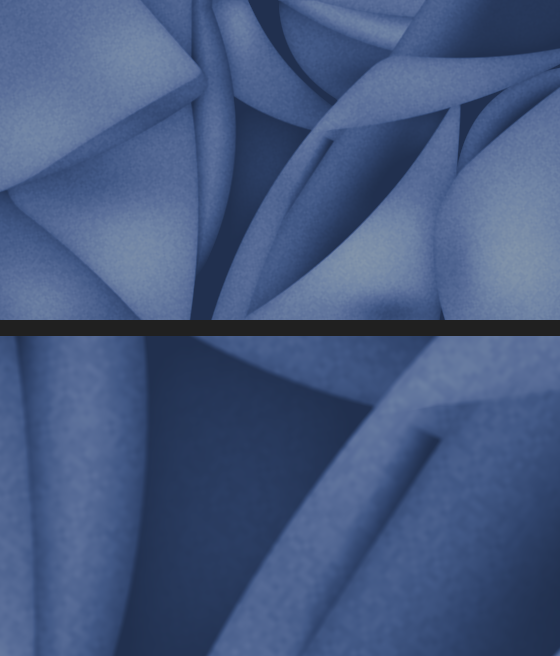
Top, the full canvas; bottom, a detail of the centre.
A Shadertoy shader for this texture:

```glsl
// Softly lit folds of blue crepe cloth around dark hollows.
// Bowed edges bound overlapping sheets, laid back to front as one scalar tone;
// fine grain is added and the tone is coloured through a ramp of blues.

const vec3 RAMP[6] = vec3[6](
    vec3(.13, .19, .31), vec3(.19, .27, .43), vec3(.26, .35, .53),
    vec3(.35, .43, .60), vec3(.44, .52, .65), vec3(.52, .59, .67));
const float EDGE_SOFT = .004;
const float SHADOW_WIDTH = .045;
const float RIM_WIDTH = .014;
const float RIM_DROP = .8;
const float GRAIN_SCALE = 150.;
const float GRAIN_DEPTH = .5;
const float MOTTLE_DEPTH = .35;

float hash(vec2 p) {
    vec3 q = fract(p.xyx * .1031);
    q += dot(q, q.yzx + 33.33);
    return fract((q.x + q.y) * q.z);
}

float noise(vec2 p) {
    vec2 i = floor(p), f = fract(p);
    f *= f * (3. - 2. * f);
    return mix(mix(hash(i), hash(i + vec2(1, 0)), f.x),
               mix(hash(i + vec2(0, 1)), hash(i + vec2(1, 1)), f.x), f.y);
}

// Signed distance to a bowed line, positive on the left from ends.xy to ends.zw
float edge(vec2 p, vec4 ends, float bow) {
    vec2 along = ends.zw - ends.xy, q = p - ends.xy;
    float t = clamp(dot(q, along) / dot(along, along), 0., 1.);
    return dot(q, normalize(vec2(-along.y, along.x))) - bow * 4. * t * (1. - t);
}

float smoothMin(float a, float b, float k) {
    float h = max(k - abs(a - b), 0.) / k;
    return min(a, b) - h * h * k * .25;
}

// Soft ellipse of light or shade: centre in xy, radii in zw
float glow(vec2 p, vec4 spot) {
    vec2 q = (p - spot.xy) / spot.zw;
    return exp(-dot(q, q));
}

// Lay a sheet over the tone: contact shadow outside, turned rim inside
void lay(inout float tone, float d, float cloth, float shadow) {
    tone -= shadow * exp(min(d, 0.) / SHADOW_WIDTH);
    cloth -= RIM_DROP * exp(-max(d, 0.) / RIM_WIDTH);
    tone = mix(tone, cloth, smoothstep(-EDGE_SOFT, EDGE_SOFT, d));
}

float folds(vec2 p) {
    float tone = .35 + .5 * glow(p, vec4(.85, .48, .1, .16)) + 1.1 * smoothstep(.64, .56, p.x);
    // Upper centre drape
    float d = min(edge(p, vec4(1.04, .67, .776, 1), .03), edge(p, vec4(.685, .73, .97, .594), -.015));
    float cloth = 2.7 + 1.5 * glow(p, vec4(.74, .95, .07, .13))
        - 1.3 * glow(p, vec4(.69, .8, .04, .13)) - 1.2 * glow(p, vec4(1.02, .68, .12, .1));
    lay(tone, min(d, p.x - .6), cloth, .3);
    // Upper right: recess, bright ridge, top fold
    d = edge(p, vec4(.868, 1, 1.05, .69), -.047);
    lay(tone, d, 2.2 - 1.4 * glow(p, vec4(1.14, .75, .14, .08)), .3);
    d = edge(p, vec4(.87, 1, 1.753, .85), -.1);
    lay(tone, d, 1.8 + 2.3 * glow(vec2(d, 0), vec4(.055, 0, .05, 1)), .8);
    lay(tone, edge(p, vec4(.98, 1, 1.753, 1), -.055), 3., .8);
    // Hanging roll
    d = min(edge(p, vec4(.598, .082, .662, .977), -.105), edge(p, vec4(.583, 1, .6, 0), 0.));
    lay(tone, d, 1.7 + 1.5 * smoothstep(0., .07, d) - .7 * smoothstep(.35, .08, p.y), .4);
    // Hollow beside the diagonal fold
    d = edge(p, vec4(1.2, .8, .68, 0), 0.);
    lay(tone, d, 2.5 - 2.1 * smoothstep(.02, .2, d) + .5 * glow(p, vec4(1.34, .6, .08, .08)), 0.);
    // Arched strip on the right
    d = edge(p, vec4(1.753, .79, 1.42, .43), -.09);
    lay(tone, d, 2.7 - 2.3 * smoothstep(.015, .12, d), .7);
    // Lower centre sheet
    d = smoothMin(edge(p, vec4(1.375, 0, 1.44, .68), -.01), edge(p, vec4(1.41, .67, .75, 0), .06), .03);
    cloth = 3.2 + 1.4 * glow(p, vec4(1.12, .2, .25, .17)) - 2.4 * glow(p, vec4(1.22, .02, .13, .06))
        - .9 * smoothstep(1.28, 1.4, p.x) * smoothstep(.5, .2, p.y);
    lay(tone, d, cloth, .4);
    // Broad right sheet
    d = smoothMin(edge(p, vec4(1.753, .73, 1.37, .4), -.01), edge(p, vec4(1.38, .42, 1.39, 0), -.03), .08);
    cloth = 3.1 + 1.5 * glow(p, vec4(1.62, .22, .18, .26)) - 1.1 * glow(p, vec4(1.42, .17, .07, .18));
    lay(tone, d, cloth, .8);
    // Diagonal fold: an arm to the right, a leg with a soft inner side
    float arm = edge(p, vec4(1.04, .594, 1.753, .8), -.035);
    float leg = edge(p, vec4(.765, 0, 1.04, .6), .02) * mix(1., .15, smoothstep(.22, .4, p.y));
    float outer = smoothMin(edge(p, vec4(1.753, .85, 1.233, .83), .02),
                            edge(p, vec4(1.22, .84, .66, 0), -.075), .04);
    cloth = 2.9 + .9 * glow(p, vec4(1, .56, .1, .2)) + .6 * glow(p, vec4(1.3, .74, .2, .07))
        - .8 * smoothstep(1.45, 1.753, p.x);
    lay(tone, min(outer, max(arm, leg)), cloth, .35);
    // Lower left: corner, then the sheet folded over it
    cloth = 2. + 1.6 * glow(p, vec4(.12, .06, .16, .14));
    lay(tone, .5 - max(p.x, p.y), cloth, 0.);
    d = smoothMin(edge(p, vec4(.594, 0, .598, .68), -.024), edge(p, vec4(.02, .375, .44, 0), .015), .04);
    cloth = 2.7 + 1.5 * glow(p, vec4(.43, .2, .18, .2)) - .8 * glow(p, vec4(.3, .42, .2, .09));
    lay(tone, smoothMin(d, p.x - .015, .06), cloth, .9);
    // Upper left: shaded underside, then the broad lit face
    outer = smoothMin(edge(p, vec4(.64, .77, .44, 1), 0.), edge(p, vec4(0, .4, .64, .71), -.03), .07);
    lay(tone, outer, 2.4 - .7 * glow(p, vec4(.48, .64, .15, .07)), .8);
    d = smoothMin(outer, edge(p, vec4(.08, .43, .64, .77), .01), .03);
    cloth = 3.2 + .9 * glow(p, vec4(.44, .8, .18, .15)) + glow(p, vec4(.12, .58, .16, .14))
        - .7 * glow(p, vec4(0, 1, .25, .3));
    lay(tone, d, cloth, .3);
    return tone;
}

void mainImage(out vec4 fragColor, in vec2 fragCoord) {
    vec2 p = fragCoord / iResolution.y;
    float tone = folds(p);
    // Crepe grain, strongest on lit cloth, over a slow mottle
    float grain = noise(mat2(.8, .6, -.6, .8) * p * GRAIN_SCALE) - .5;
    tone += GRAIN_DEPTH * grain * smoothstep(-.5, 2.5, tone) + MOTTLE_DEPTH * (noise(p * 7.) - .5);
    tone = clamp(tone, 0., 4.999);
    int band = int(tone);
    fragColor = vec4(mix(RAMP[band], RAMP[band + 1], fract(tone)), 1);
}
```
